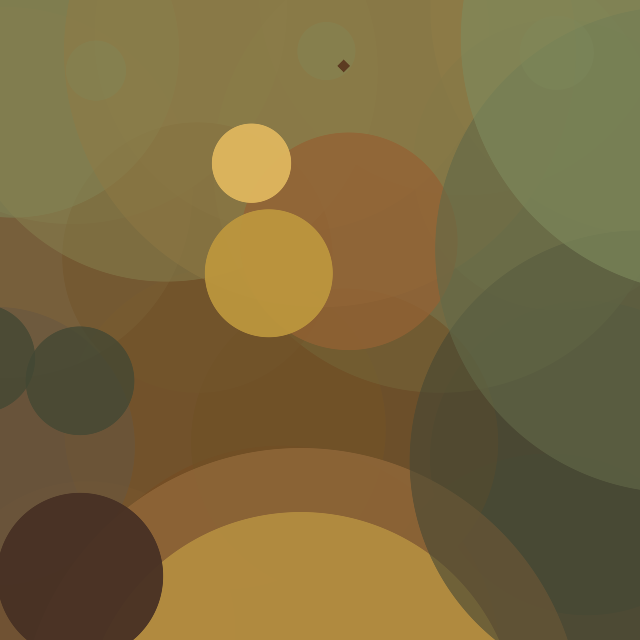
Give the GLSL for this background, as a WebGL 2 fragment shader.

```glsl
#version 300 es
precision highp float;
// Overlapping translucent discs in moss, umber and gold.
// A jittered grid lays down wide flat discs tinted by their position;
// short loops then add flank, dome and accent discs on top.

#define GRID 4
#define WIDE_ALPHA 0.55
#define FLANK_ALPHA 0.62
#define JITTER 0.8
#define OLIVE vec3(0.53, 0.51, 0.31)
#define MOSS vec3(0.49, 0.54, 0.36)
#define FOREST vec3(0.28, 0.28, 0.20)
#define UMBER vec3(0.40, 0.31, 0.23)
#define BROWN vec3(0.44, 0.31, 0.14)
#define OCHRE vec3(0.70, 0.55, 0.25)
#define GOLD vec3(0.88, 0.72, 0.37)
#define BARK vec3(0.28, 0.19, 0.14)

uniform vec2 u_resolution;
out vec4 fragColor;

float hash(vec2 p) {
    return fract(sin(dot(p, vec2(127.1, 311.7))) * 43758.5);
}

// Coverage of a shape from its signed distance, one pixel soft.
float coverage(float dist) {
    float halfPixel = 0.5 / u_resolution.y;
    return 1.0 - smoothstep(-halfPixel, halfPixel, dist);
}

void paintDisc(inout vec3 color, vec2 p, vec2 center, float radius, vec3 tint, float alpha) {
    color = mix(color, tint, alpha * coverage(length(p - center) - radius));
}

// Colour zones: olive above, brown core, umber left, forest right.
vec3 zoneTint(vec2 c) {
    vec3 side = mix(UMBER, FOREST, smoothstep(0.4, 0.7, c.x));
    vec3 low = mix(BROWN, side, smoothstep(0.15, 0.4, abs(c.x - 0.42)));
    return mix(low, OLIVE, smoothstep(0.5, 0.8, c.y));
}

void main() {
    vec2 p = gl_FragCoord.xy / u_resolution.y;
    p.x += 0.5 - 0.5 * u_resolution.x / u_resolution.y;
    vec3 color = mix(UMBER, BROWN, 0.4);

    // Wide discs, visited in a shuffled grid order.
    const int cells = GRID * GRID;
    for (int i = 0; i < cells; i++) {
        int cell = (i * 7) % cells;
        vec2 id = vec2(cell % GRID, cell / GRID);
        vec2 jitter = vec2(hash(id + 3.1), hash(id + 7.7)) - 0.5;
        vec2 center = (id + 0.5 + JITTER * jitter) / float(GRID) * 1.3 - 0.15;
        float radius = mix(0.2, 0.36, hash(id + 11.3));
        vec3 tint = zoneTint(center) * mix(0.9, 1.1, hash(id + 17.9));
        tint += (hash(id + 23.3) - 0.5) * vec3(0.08, -0.04, -0.04);
        paintDisc(color, p, center, radius, tint, WIDE_ALPHA);
    }

    // Canopy across the upper left.
    for (int i = 0; i < 3; i++) {
        float k = float(i);
        vec2 center = vec2(0.02 + 0.24 * k, 0.92 - 0.03 * k * (2.0 - k));
        vec3 tint = mix(MOSS, vec3(0.56, 0.47, 0.26), 0.5 * k);
        paintDisc(color, p, center, 0.26 + 0.07 * k, tint, 0.5);
    }

    // Rust disc behind the gold pair.
    paintDisc(color, p, vec2(0.545, 0.623), 0.17, vec3(0.58, 0.38, 0.20), 0.75);

    // Nested dome rising from the lower edge.
    for (int i = 0; i < 2; i++) {
        float k = float(i);
        vec3 tint = mix(vec3(0.56, 0.40, 0.22), OCHRE, k);
        paintDisc(color, p, vec2(0.47, -0.14), 0.44 - 0.10 * k, tint, 0.85 + 0.1 * k);
    }

    // Large discs stacked up the right flank, dark to light.
    for (int i = 0; i < 3; i++) {
        float k = float(i);
        vec2 center = vec2(1.0 + 0.06 * k, 0.28 + 0.33 * k);
        vec3 tint = mix(FOREST, MOSS, 0.5 * k);
        paintDisc(color, p, center, 0.36 + 0.02 * k, tint, FLANK_ALPHA);
    }

    // Dark discs down the left side.
    for (int i = 0; i < 3; i++) {
        float k = float(i);
        float last = step(1.5, k);
        vec2 center = vec2(-0.03 + 0.155 * min(k, 1.0), 0.44 - 0.035 * k - 0.27 * last);
        vec3 tint = mix(vec3(0.26, 0.28, 0.20), BARK, last);
        paintDisc(color, p, center, 0.085 + 0.045 * last, tint, 0.78 + 0.17 * last);
    }

    // Gold pair, the smaller one brighter.
    for (int i = 0; i < 2; i++) {
        float k = float(i);
        vec3 tint = mix(vec3(0.74, 0.59, 0.24), GOLD, k);
        paintDisc(color, p, vec2(0.42 - 0.027 * k, 0.573 + 0.172 * k), 0.1 - 0.038 * k, tint, 0.93);
    }

    // Faint small discs scattered near the top.
    for (int i = 0; i < 3; i++) {
        vec2 id = vec2(float(i), 41.0);
        vec2 center = vec2(0.15 + 0.36 * id.x, 0.88 + 0.1 * hash(id));
        paintDisc(color, p, center, mix(0.035, 0.06, hash(id + 5.3)), MOSS, 0.3);
    }

    // Tiny dark diamond.
    vec2 offset = abs(p - vec2(0.537, 0.897));
    color = mix(color, vec3(0.36, 0.23, 0.13), coverage((offset.x + offset.y - 0.01) * 0.707));

    fragColor = vec4(color, 1.0);
}
```
